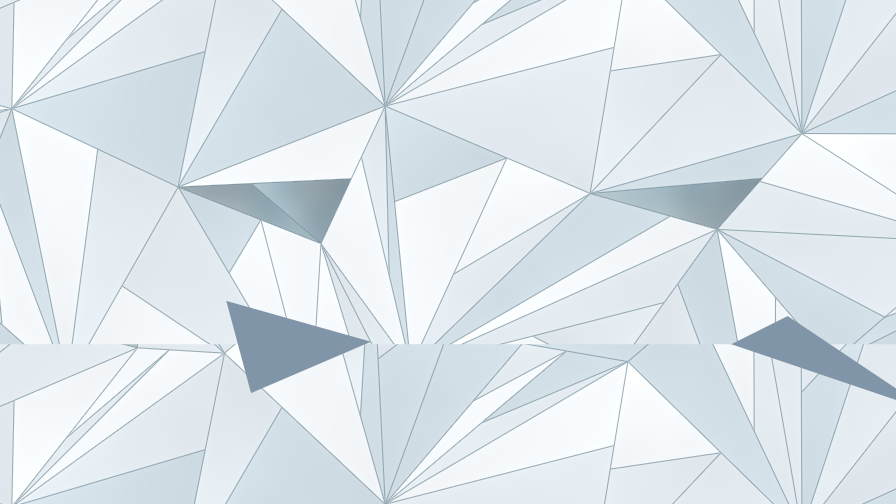
Reproduce this background procedurally as a Shadertoy shader.

```glsl
// Pale folded panels: irregular triangular facets with thin seams and shaded recesses.

float hash(vec2 p) {
    return fract(sin(dot(p, vec2(127.1, 311.7))) * 43758.5453);
}

float noise(vec2 p) {
    vec2 i = floor(p), f = fract(p);
    f = f * f * (3.0 - 2.0 * f);
    return mix(mix(hash(i), hash(i + vec2(1, 0)), f.x),
               mix(hash(i + vec2(0, 1)), hash(i + vec2(1, 1)), f.x), f.y);
}

// Signed distance to the line a-b, positive on its left
float edge(vec2 p, vec2 a, vec2 b) {
    vec2 d = b - a, r = p - a;
    return (d.x * r.y - d.y * r.x) / length(d);
}

// Inner distance of a counter-clockwise triangle, negative outside
float triangle(vec2 p, vec2 a, vec2 b, vec2 c) {
    return min(edge(p, a, b), min(edge(p, b, c), edge(p, c, a)));
}

// Jittered grid corner
vec2 corner(vec2 id) {
    return id + 0.66 * (vec2(hash(id), hash(id + 71.3)) - 0.5);
}

vec3 facets(vec2 p, float px) {
    const float cellSize = 0.36;
    vec2 q = mat2(0.89, 0.456, -0.456, 0.89) * p / cellSize + 20.0;

    // Find the enclosing triangle among the nearby split quads
    float best = -1e3, code = 0.0;
    vec2 a, b, c, cell;
    for (int k = 0; k < 9; k++) {
        vec2 id = floor(q) + vec2(k % 3, k / 3) - 1.0;
        vec2 A = corner(id), B = corner(id + vec2(1, 0));
        vec2 C = corner(id + vec2(1, 1)), D = corner(id + vec2(0, 1));
        bool canCut = edge(B, A, C) < -0.1 && edge(D, A, C) > 0.1;
        bool mustCut = edge(C, B, D) > -0.1 || edge(A, B, D) < 0.1;
        if (!(mustCut || (canCut && hash(id + 9.2) < 0.5))) {
            vec2 first = A; // turn the quad to use its other diagonal
            A = B; B = C; C = D; D = first;
        }
        float d0 = triangle(q, A, B, C), d1 = triangle(q, A, C, D);
        if (max(d0, d1) > best) {
            best = max(d0, d1);
            cell = id;
            code = d0 > d1 ? 0.0 : 1.0;
            a = A;
            b = d0 > d1 ? B : C;
            c = d0 > d1 ? C : D;
        }
    }

    // Cut the triangle from its apex, then perhaps from the next corner
    for (int k = 0; k < 2; k++) {
        vec2 seed = cell + 13.7 * code + 5.1 * float(k);
        float side = 0.0;
        if (hash(seed) < (k == 0 ? 0.8 : 0.35)) {
            vec2 m = mix(b, c, 0.35 + 0.3 * hash(seed + 2.3));
            side = step(0.0, edge(q, a, m));
            if (side > 0.5) b = m; else c = m;
        }
        code = 2.0 * code + side;
        vec2 apex = a;
        a = b; b = c; c = apex;
    }

    // Flat tone with a soft slope across each facet
    float pick = fract(dot(cell, vec2(0.618, 0.414)) + code * 0.37);
    float angle = 6.283 * hash(cell + code * 3.1);
    float span = max(length(a - b), max(length(b - c), length(c - a)));
    float slope = dot(q - (a + b + c) / 3.0, vec2(cos(angle), sin(angle))) / span;
    float cloud = noise(p * 7.0) * 0.6 + noise(p * 19.0) * 0.4;
    vec3 col = pick < 0.34 ? vec3(0.965, 0.977, 0.987)
             : pick < 0.72 ? vec3(0.89, 0.922, 0.942)
                           : vec3(0.82, 0.87, 0.898);
    col += 0.06 * slope + 0.018 * (cloud - 0.5);

    // Deep recesses: a steeper slope with teal and warm stains
    if (mod(cell.x + 2.0 * cell.y, 4.0) < 0.5 && code < 1.5) {
        float depth = smoothstep(-0.45, 0.5, slope + 0.3 * (cloud - 0.5));
        col = mix(vec3(0.51, 0.59, 0.63), vec3(0.71, 0.78, 0.81), depth);
        col += vec3(0.05, 0.0, -0.02) * (noise(p * 11.0 + 4.0) - 0.5);
    }

    // Bright bevel and thin dark seam
    float d = max(triangle(q, a, b, c), 0.0) * cellSize;
    col += 0.015 * exp(-d * 130.0);
    float seam = clamp(0.5 + (0.0011 - d) / px, 0.0, 1.0);
    return mix(col, vec3(0.48, 0.57, 0.61), 0.72 * seam);
}

void mainImage(out vec4 fragColor, in vec2 fragCoord) {
    float px = 1.0 / iResolution.y;
    vec2 p = fragCoord * px;

    // The panel repeats below a level joint
    float joint = clamp(0.5 + (p.y - 0.317) / px, 0.0, 1.0);
    vec3 col = mix(facets(p + vec2(0.0, 0.79), px), facets(p, px), joint);

    // Flat slate wedges across the joint
    float wedge = max(
        triangle(p, vec2(0.449, 0.403), vec2(0.498, 0.22), vec2(0.736, 0.322)),
        triangle(p, vec2(1.451, 0.317), vec2(1.847, 0.183), vec2(1.563, 0.373)));
    col = mix(col, vec3(0.5, 0.585, 0.655), clamp(0.5 + wedge / px, 0.0, 1.0));

    fragColor = vec4(clamp(col, 0.0, 1.0), 1.0);
}
```
